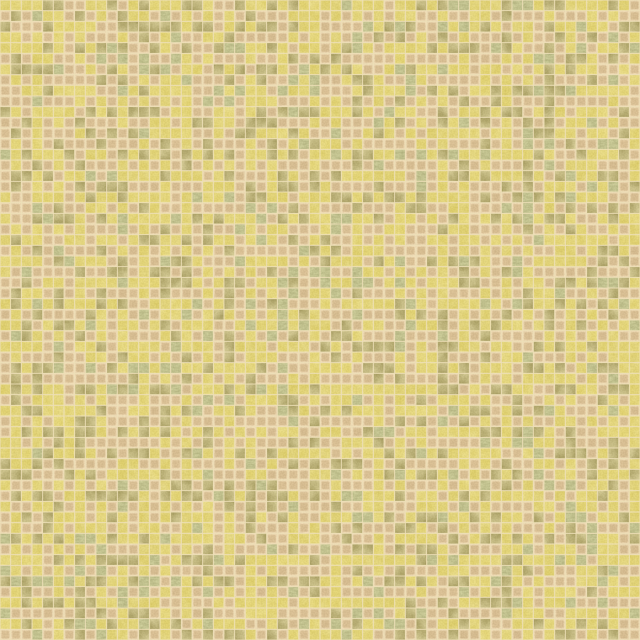
Write a WebGL 2 fragment shader that draws this texture.

```glsl
#version 300 es
precision highp float;
// Glass mosaic of small square tiles: glazed beige, mottled yellow and shaded olive, with pale grout.

#define TILES 60.0          // tiles across and down
#define GROUT 0.085         // joint width, in tiles
#define BEIGE_LATTICE 0.82  // chance of beige on every second row and column
#define BEIGE_LOOSE 0.22    // chance of beige elsewhere
#define OLIVE_SHARE 0.41    // olive part of the remaining tiles
#define GRAIN 0.045         // strength of the fine speckle

uniform vec2 u_resolution;
out vec4 fragColor;

const vec3 GROUT_COLOR = vec3(0.93, 0.875, 0.72);
const vec3 BEIGE_CORE = vec3(0.84, 0.74, 0.57);
const vec3 BEIGE_RIM = vec3(0.92, 0.84, 0.69);
const vec3 YELLOW_DEEP = vec3(0.87, 0.81, 0.43);
const vec3 YELLOW_PALE = vec3(0.91, 0.86, 0.55);
const vec3 OLIVE_DARK = vec3(0.68, 0.64, 0.41);
const vec3 OLIVE_PALE = vec3(0.82, 0.78, 0.57);
const vec3 SAGE = vec3(0.75, 0.75, 0.55);

// Two random values in 0..1 for a cell
vec2 hash2(vec2 cell) {
    uvec2 q = uvec2(ivec2(cell) + 4096) * uvec2(1597u, 3812u);
    uint n = (q.x ^ (q.y * 747u)) * 277803u;
    n = (n ^ (n >> 15u)) * 739397u;
    n ^= n >> 13u;
    uint m = (n ^ (n >> 9u)) * 668265u;
    m ^= m >> 14u;
    return vec2(n & 65535u, m & 65535u) / 65535.0;
}

// Unit gradient at a lattice corner, projected on the offset
float cornerSlope(vec2 corner, vec2 offset) {
    float angle = 6.2832 * hash2(corner).x;
    return dot(vec2(cos(angle), sin(angle)), offset);
}

// Gradient noise, about -0.7..0.7
float gradientNoise(vec2 p) {
    vec2 i = floor(p), f = p - i;
    vec2 w = f * f * f * (f * (f * 6.0 - 15.0) + 10.0);
    vec2 e = vec2(1.0, 0.0);
    float low = mix(cornerSlope(i, f), cornerSlope(i + e.xy, f - e.xy), w.x);
    float high = mix(cornerSlope(i + e.yx, f - e.yx), cornerSlope(i + e.xx, f - e.xx), w.x);
    return mix(low, high, w.y);
}

// Beige: darker rounded core inside a soft light rim
vec3 beigeTile(vec2 local) {
    vec2 q = abs(local) - 0.24;
    float fromCore = length(max(q, 0.0));
    return mix(BEIGE_CORE, BEIGE_RIM, smoothstep(0.02, 0.22, fromCore));
}

// Yellow: cloudy, slightly paler toward the edge
vec3 yellowTile(vec2 local, vec2 pos, float shade) {
    float edge = smoothstep(0.32, 0.48, max(abs(local.x), abs(local.y)));
    float cloud = 0.15 + 0.35 * shade + 0.6 * gradientNoise(pos * 1.7);
    return mix(YELLOW_DEEP, YELLOW_PALE, clamp(cloud + 0.35 * edge, 0.0, 1.0));
}

// Olive: shaded along a random direction; some tiles are streaked sage
vec3 oliveTile(vec2 local, vec2 pos, vec2 rnd) {
    float angle = 6.2832 * rnd.x;
    float ramp = dot(local, vec2(cos(angle), sin(angle)));
    float cloud = 0.5 + 0.85 * ramp + 0.4 * gradientNoise(pos * 1.9 + 31.0);
    vec3 olive = mix(OLIVE_DARK, OLIVE_PALE, clamp(cloud, 0.0, 1.0));
    vec3 sage = SAGE + 0.07 * gradientNoise(pos * vec2(2.0, 5.0));
    return mix(olive, sage, step(0.72, rnd.y));
}

void main() {
    vec2 pos = gl_FragCoord.xy / u_resolution * TILES;
    vec2 cell = floor(pos);
    vec2 local = pos - cell - 0.5;
    vec2 pick = hash2(cell);
    vec2 tone = hash2(cell + 137.0);

    // Choose the kind of tile
    float onLattice = float(mod(cell.x, 2.0) < 0.5 && mod(cell.y, 2.0) < 0.5);
    vec3 color;
    if (pick.x < mix(BEIGE_LOOSE, BEIGE_LATTICE, onLattice)) {
        color = beigeTile(local);
    } else if (pick.y < OLIVE_SHARE) {
        color = oliveTile(local, pos, tone);
    } else {
        color = yellowTile(local, pos, tone.x);
    }

    // Speckle and small brightness change from tile to tile
    color += GRAIN * gradientNoise(pos * 6.3) + 0.02 * (tone.y - 0.5);

    // Grout joint with edges smoothed over one pixel
    vec2 pixel = TILES / u_resolution;
    vec2 inside = clamp((0.5 - 0.5 * GROUT - abs(local)) / pixel + 0.5, 0.0, 1.0);
    color = mix(GROUT_COLOR, color, inside.x * inside.y);
    fragColor = vec4(color, 1.0);
}
```
